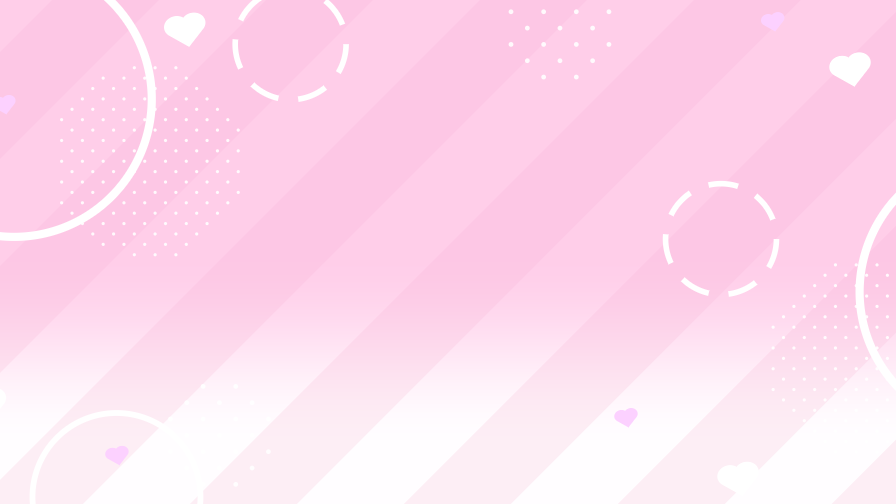
Give the GLSL for this background, as a WebGL 1 fragment shader.

```glsl
precision highp float;
// Pink diagonal stripes fading to white, with rings, dashed circles, dot patches and hearts.
uniform vec2 u_resolution;

const float TAU = 6.2831853;
const vec3 PINK = vec3(0.992, 0.782, 0.897);
const vec3 LIGHT_PINK = vec3(1.0, 0.808, 0.915);
const vec3 PALE_PINK = vec3(0.992, 0.932, 0.960);
const vec3 NEAR_WHITE = vec3(1.0, 0.992, 1.0);
const vec3 WHITE = vec3(1.0);
const vec3 LILAC = vec3(0.988, 0.820, 1.0);

// Antialiased coverage of a signed distance
float cover(float dist, float pixel) {
  return clamp(0.5 - dist / pixel, 0.0, 1.0);
}

float ring(vec2 d, float radius, float halfWidth) {
  return abs(length(d) - radius) - halfWidth;
}

// Ring cut into equal arcs
float dashedRing(vec2 d, float radius, float halfWidth) {
  const float DASHES = 7.0;
  float turn = (atan(d.y, d.x) - 0.63) * DASHES / TAU;
  float arc = (abs(fract(turn + 0.5) - 0.5) - 0.3) * TAU * radius / DASHES;
  return max(ring(d, radius, halfWidth), arc);
}

// Staggered dots, kept whole when their centres lie inside a disc
float dotPatch(vec2 p, vec2 center, float radius, vec2 anchor, float cell, float dotRadius) {
  vec2 q = (p - anchor) / cell;
  vec2 corner = floor(q + 0.5);
  vec2 middle = floor(q) + 0.5;
  vec2 node = distance(q, corner) < distance(q, middle) ? corner : middle;
  float outside = step(radius, distance(anchor + node * cell, center));
  return distance(q, node) * cell - dotRadius + outside * cell;
}

// Wide heart, tilted a little to the left
float heart(vec2 d, float size) {
  const float TILT = 0.2;
  float c = cos(TILT), s = sin(TILT);
  vec2 q = vec2(c * d.x + s * d.y, c * d.y - s * d.x) / size;
  q = vec2(abs(q.x), q.y / 0.86 + 0.55);
  if (q.x + q.y > 1.0) return (length(q - vec2(0.25, 0.75)) - 0.35355) * size;
  float lobe = length(q - vec2(0.0, 1.0));
  float side = length(q - 0.5 * max(q.x + q.y, 0.0));
  return min(lobe, side) * sign(q.x - q.y) * size;
}

// Diagonal stripes with a vertical fade
vec3 background(vec2 p, float pixel) {
  const float PERIOD = 3.82;
  float phase = abs(fract((p.x - p.y - 2.435) / PERIOD + 0.5) - 0.5);
  float stripe = cover((phase - 0.25) * PERIOD * 0.7071, pixel);
  float fade = 1.0 - smoothstep(1.08, 4.42, p.y);
  return mix(mix(PINK, PALE_PINK, fade), mix(LIGHT_PINK, NEAR_WHITE, fade), stripe);
}

void main() {
  // The canvas is nine units high
  float pixel = 9.0 / u_resolution.y;
  vec2 p = gl_FragCoord.xy * pixel;
  vec3 color = background(p, pixel);

  // Dot patches
  float fine = dotPatch(p, vec2(2.67, 6.125), 1.75, vec2(2.77, 7.79), 0.371, 0.028);
  fine = min(fine, dotPatch(p, vec2(15.42, 2.6), 1.75, vec2(15.29, 4.27), 0.371, 0.028));
  float coarse = dotPatch(p, vec2(10.0, 8.77), 1.19, vec2(9.125, 8.79), 0.583, 0.042);
  coarse = min(coarse, dotPatch(p, vec2(3.92, 1.23), 1.04, vec2(4.21, 2.1), 0.583, 0.042));
  color = mix(color, WHITE, 0.9 * cover(min(fine, coarse), pixel));

  // Solid and dashed rings
  float lines = ring(p - vec2(0.25, 7.23), 2.46, 0.073);
  lines = min(lines, ring(p - vec2(17.81, 3.79), 2.46, 0.073));
  lines = min(lines, ring(p - vec2(2.08, 0.125), 1.5, 0.052));
  lines = min(lines, dashedRing(p - vec2(5.19, 8.21), 0.99, 0.05));
  lines = min(lines, dashedRing(p - vec2(12.875, 4.73), 0.99, 0.05));
  color = mix(color, WHITE, cover(lines, pixel));

  // Large white hearts and small lilac hearts
  const float LARGE = 0.62, SMALL = 0.35;
  float white = heart(p - vec2(3.32, 8.45), LARGE);
  white = min(white, heart(p - vec2(15.2, 7.74), LARGE));
  white = min(white, heart(p - vec2(13.2, 0.43), LARGE));
  white = min(white, heart(p - vec2(-0.24, 1.75), LARGE));
  float lilac = heart(p - vec2(13.81, 8.6), SMALL);
  lilac = min(lilac, heart(p - vec2(11.19, 1.53), SMALL));
  lilac = min(lilac, heart(p - vec2(2.1, 0.855), SMALL));
  lilac = min(lilac, heart(p - vec2(0.08, 7.12), SMALL));
  color = mix(color, WHITE, cover(white, pixel));
  color = mix(color, LILAC, cover(lilac, pixel));

  gl_FragColor = vec4(color, 1.0);
}
```
